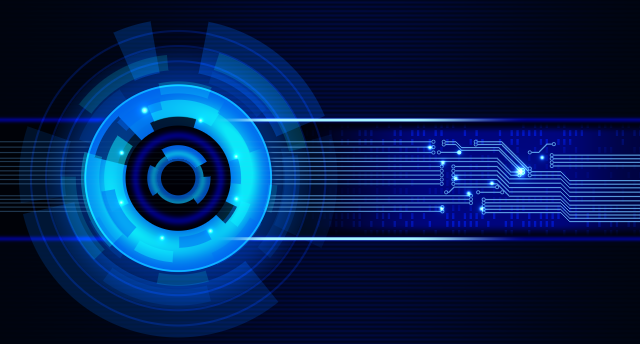
This background is drawn by a Shadertoy shader. Its source:

```glsl
// A glowing segmented dial beside a dark band of circuit traces, in blue and cyan.
#define CENTER vec2(51.8, 48.2)
#define BAND_TOP 65.1
#define BAND_BOTTOM 30.6
#define RING_INNER 15.3
#define RING_OUTER 27.3
#define HALO 46.3
#define TRACE_WIDTH .17
#define AZURE vec3(0., .4, .95)
#define CYAN vec3(.05, .95, 1.)
#define TRACE_COLOR vec3(.4, .7, .95)

float hash(vec2 p) {
  vec3 q = fract(p.xyx * .1031);
  q += dot(q, q.yzx + 33.33);
  return fract((q.x + q.y) * q.z);
}

// Smooth mask of a distance; the canvas is 100 units high.
float fill(float d) { return clamp(.5 - d * iResolution.y / 100., 0., 1.); }

float bell(float x) { return exp(-x * x); }

// Annular block; polar is (radius, degrees).
float sector(vec2 polar, float mid, float halfAngle, float r0, float r1) {
  float turn = abs(mod(polar.y - mid + 180., 360.) - 180.) - halfAngle;
  float radial = abs(polar.x - .5 * (r0 + r1)) - .5 * (r1 - r0);
  return fill(max(radial, radians(turn) * polar.x));
}

// Parallel traces with one diagonal bend and ring pads at the ends.
float bus(vec2 p, float x0, float x1, float top, float pitch, float count, float bend, float drop) {
  float along = clamp(p.x - bend, 0., abs(drop));
  float y = p.y + along * sign(drop);
  float dy = y - top + pitch * clamp(round((top - y) / pitch), 0., count - 1.);
  float slope = along > 0. && along < abs(drop) ? .707 : 1.;
  float wire = max(abs(dy) * slope - TRACE_WIDTH, max(x0 - p.x, p.x - x1) + .4);
  float end = min(length(vec2(p.x - x0, dy)), length(vec2(p.x - x1, dy)));
  return max(fill(wire), fill(abs(end - .45) - .13));
}

float row(vec2 p, float x0, float x1, float top, float pitch, float count) {
  return bus(p, x0, x1, top, pitch, count, 200., 1.);
}

vec3 sparkle(vec2 p, vec2 at, float size) {
  float d = length(p - at) / size;
  return vec3(.75, 1., 1.) * bell(d * 1.6) + vec3(0., .45, .7) * exp(-d * 1.3);
}

vec3 backdrop(vec2 p) {
  float scan = .7 + .3 * cos(p.y * 5.);
  vec3 col = vec3(0., .016, .05) + vec3(0., .02, .19) * bell((p.x - 100.) / 58.) * scan;
  // Band interior with faint code strokes
  float inside = fill(max(p.y - BAND_TOP, BAND_BOTTOM - p.y));
  float blue = smoothstep(82., 128., p.x) * (1. - .5 * smoothstep(160., 186., p.x));
  blue *= smoothstep(31., 35., p.y) * smoothstep(64.5, 61., p.y);
  vec2 cell = p / vec2(1.7, 2.4), local = abs(fract(cell) - .5);
  float stroke = step(.45, hash(floor(cell))) * smoothstep(.3, .1, local.x) * step(local.y, .36);
  stroke *= .3 + .7 * smoothstep(7., 12., abs(p.y - 48.));
  vec3 code = vec3(0., .015, .46) + vec3(0., .06, .28) * stroke;
  return mix(col, vec3(0., .006, .03) + code * blue, inside);
}

float circuit(vec2 p) {
  // Long lines from the left
  float t = row(p, -5., 126., 58.8, 1.57, 3.);
  t = max(t, bus(p, -5., 151., 54., .95, 2., 144.5, 4.));
  t = max(t, row(p, -5., 128.4, 51.6, 1.26, 5.));
  t = max(t, row(p, -5., 136.9, 43.1, 1.05, 3.));
  t = max(t, row(p, -5., 128.6, 39.8, 1.25, 2.));
  t *= mix(.35, .9, smoothstep(20., 120., p.x));
  // Right-hand buses share a second bend
  vec2 q = p + vec2(0., clamp(p.x - 163., 0., 2.6));
  t = max(t, bus(q, 131.8, 195., 51.6, 1.26, 5., 144.5, 3.6));
  t = max(t, row(q, 140.6, 195., 42., .95, 5.));
  t = max(t, row(q, 154., 195., 50.1, 1.05, 2.));
  t = max(t, row(p, 160.4, 195., 54.9, 1.05, 4.));
  // Short links
  q = p + vec2(0., clamp(p.x - 132.5, 0., 1.7));
  t = max(t, bus(q, 129., 152., 58.8, .8, 2., 145., 6.5));
  t = max(t, bus(p, 138.3, 154., 58.8, .8, 2., 145.8, 7.8));
  t = max(t, bus(p, 154., 161., 55.7, 1., 1., 156.6, -2.4));
  t = max(t, bus(p, 129.7, 144.5, 44.1, 1., 1., 130.5, -1.5));
  t = max(t, row(p, 127.6, 133.5, 55.7, 1., 1.));
  return max(t, row(p, 139., 146., 44.1, 1., 1.));
}

vec3 dial(vec3 col, vec2 polar) {
  float r = polar.x, a = radians(polar.y);
  // Faint outer plates and circles
  float plate = sector(polar, 51., 28., 31., HALO) + sector(polar, 107., 7., 31., HALO)
    + .6 * sector(polar, 175., 14., 33., HALO) + .8 * sector(polar, 251., 58., 31., HALO)
    + .4 * sector(polar, -5., 21., 31., HALO);
  col += vec3(0., .1, .22) * plate;
  col += vec3(0., .14, .38) * bell(max(r - 27., 0.) / 9.) * fill(r - 38.);
  for (float c = 34.; c < 44.; c += 4.4) col += vec3(0., .05, .2) * fill(abs(r - c) - .3);
  // Dark well, then the bright ring
  col = mix(col, vec3(0., 0., .025), fill(r - 18.));
  col.b += .45 * bell((r - 12.4) / 1.3);
  float light = .75 + .3 * cos(2. * a - 1.) - .3 * cos(a - 2.4);
  vec3 ring = mix(AZURE, CYAN, clamp(bell((r - 20.) / 4.2) * light, 0., 1.));
  float notch = sector(polar, 150., 16., 15., 25.) + sector(polar, -35., 9., 15., 19.)
    + sector(polar, 95., 22., 15., 18.);
  col = mix(col, ring, sector(polar, 0., 181., RING_INNER, RING_OUTER) * (.95 - .75 * notch));
  // Scattered translucent blocks
  for (float n = 0.; n < 22.; n++) {
    float h = hash(vec2(n, 3.7)), inner = 15.3 + .85 * n;
    float block = sector(polar, n * 137.5 + 40. * h, 8. + 24. * h, inner, inner + 2.5 + 3. * h);
    col = mix(col, mix(AZURE, CYAN, mod(n, 2.)), block * mix(.5, .16, smoothstep(19., 27., inner)));
  }
  col += vec3(.05, .3, .2) * fill(abs(r - 27.) - .25);
  // Small hub
  float hub = max(.75 * sector(polar, 0., 181., 5., 7.4), sector(polar, 75., 45., 5.6, 9.6));
  hub = max(hub, .8 * (sector(polar, -25., 28., 6., 9.4) + sector(polar, 185., 30., 6., 9.)));
  return mix(col, mix(AZURE, CYAN, .6 * bell(r - 7.2)), hub * .9);
}

void mainImage(out vec4 fragColor, in vec2 fragCoord) {
  vec2 p = fragCoord / iResolution.y * 100., c = p - CENTER;
  vec2 polar = vec2(length(c), degrees(atan(c.y, c.x)));
  float outside = smoothstep(26., 29., polar.x);
  vec3 col = dial(backdrop(p), polar);
  col = mix(col, TRACE_COLOR, circuit(p) * mix(.12, .85, outside));
  // Band borders with a bright middle stretch
  float edge = min(abs(p.y - BAND_TOP), abs(p.y - BAND_BOTTOM));
  col.b += .45 * bell(edge * 1.4) * outside;
  float shine = smoothstep(62., 78., p.x) * smoothstep(154., 118., p.x);
  col = mix(col, vec3(.65, .96, 1.), fill(edge - .42) * shine);
  // Sparkles around the dial, down the circuit, and at its junction
  for (float i = 0.; i < 8.; i++) {
    float a = 2.03 + i * .785 + .1 * sin(i * 5.);
    col += sparkle(p, CENTER + (i < 1. ? 22. : 18.) * vec2(cos(a), sin(a)), i < 1. ? 1.1 : .7);
  }
  for (float i = 0.; i < 5.; i++) col += sparkle(p, vec2(125. + 3.75 * i, 57.1 - 4.45 * i), .85);
  for (float i = 0.; i < 3.; i++) col += sparkle(p, vec2(128.4 + 14.6 * i, 39.3 + 7.45 * i), .8);
  col += sparkle(p, vec2(133.5, 55.7), .8) + sparkle(p, vec2(151.3, 50.1), 1.9);
  fragColor = vec4(min(col, 1.), 1.);
}
```
